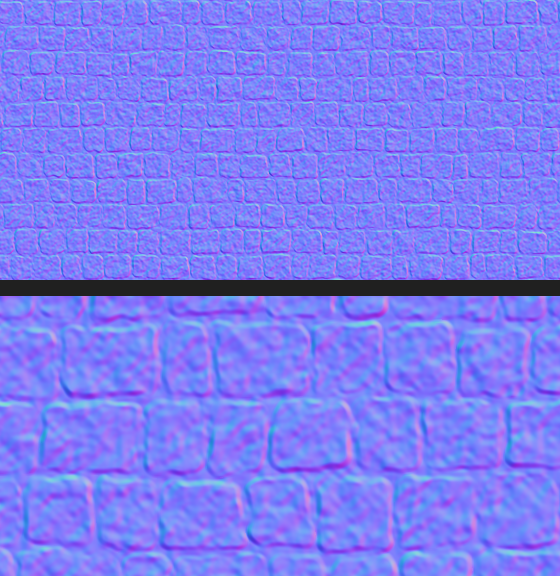
Top: the whole. Bottom: its middle third, enlarged.
A WebGL 1 fragment shader for this texture map:

```glsl
precision highp float;

uniform vec2 u_resolution;

const vec2 GRID = vec2(22.0, 11.0); // stones across, rows down
const float TAU = 6.2831853;

float hash(vec2 p) {
  vec3 q = fract(vec3(p.xyx) * 0.1031);
  q += dot(q, q.yzx + 33.33);
  return fract((q.x + q.y) * q.z);
}

// Value noise whose lattice wraps every 110 cells
float noise(vec2 p) {
  vec2 i = floor(p);
  vec2 f = fract(p);
  f = f * f * (3.0 - 2.0 * f);
  vec2 a = mod(i, 110.0);
  vec2 b = mod(i + 1.0, 110.0);
  return mix(mix(hash(a), hash(vec2(b.x, a.y)), f.x),
             mix(hash(vec2(a.x, b.y)), hash(b), f.x), f.y);
}

// Rough split stone with slanted ridges
float stoneRelief(vec2 p) {
  vec2 slanted = vec2(p.x + p.y, 1.5 * (p.y - p.x));
  float sum = 0.026 * noise(slanted * 1.7);
  sum += 0.032 * noise(p * 4.3 + 17.0);
  sum += 0.026 * noise(slanted * 4.8 + 41.0);
  sum += 0.019 * noise(p * 11.0 + 5.0);
  return sum;
}

float roundedBox(vec2 p, vec2 halfSize, float radius) {
  vec2 q = abs(p) - halfSize + radius;
  return length(max(q, 0.0)) + min(max(q.x, q.y), 0.0) - radius;
}

float pavingHeight(vec2 p) {
  float gravel = 0.028 * noise(p * 10.0);

  // Slightly wavy courses
  vec2 turn = TAU * p / GRID;
  p.y += 0.03 * sin(3.0 * turn.x + 2.0 * turn.y)
       + 0.02 * sin(8.0 * turn.x - 3.0 * turn.y);
  float row = floor(p.y);
  float rowId = mod(row, GRID.y);
  float y = p.y - row - 0.5;
  float x = p.x + 7.0 * hash(vec2(rowId, 91.0));

  // Nearest uneven, leaning joints on either side
  float column = floor(x);
  float left = column - 9.0;
  float right = column + 9.0;
  float stoneColumn = column;
  for (int k = -1; k <= 2; k++) {
    float c = column + float(k);
    vec2 id = vec2(mod(c, GRID.x), rowId);
    float joint = c + 0.46 * (hash(id + 3.0) - 0.5)
                + 0.16 * y * (hash(id + 57.0) - 0.5);
    if (joint <= x) {
      left = joint;
      stoneColumn = c;
    } else {
      right = min(right, joint);
    }
  }

  // Stone outline, with worn edges
  vec2 id = vec2(mod(stoneColumn, GRID.x), rowId);
  vec2 random = vec2(hash(id + 11.0), hash(id + 29.0));
  vec2 local = vec2(x - 0.5 * (left + right), y);
  vec2 grainPos = local + 20.0 + 30.0 * random;
  vec2 halfSize = vec2(0.5 * (right - left) - 0.015, 0.49 - 0.02 * random.x);
  float d = roundedBox(local - vec2(0.0, 0.02 * (random.y - 0.5)),
                       halfSize, 0.13 + 0.1 * random.y);
  d += 0.07 * (noise(grainPos * 5.0) - 0.5);

  // Raised face, worn low along parts of the rim
  float rise = 0.016 + 0.016 * random.x + 0.024 * (noise(grainPos * 2.3 + 63.0) - 0.5);
  float face = rise + stoneRelief(grainPos) - 0.051;
  float body = smoothstep(-0.01, 0.08, -d);
  return mix(gravel - 0.014, face, body);
}

void main() {
  vec2 p = gl_FragCoord.xy / u_resolution * GRID;

  // Slope to tangent-space normal, green upward
  vec2 e = vec2(0.022, 0.0);
  vec2 slope = vec2(pavingHeight(p + e.xy) - pavingHeight(p - e.xy),
                    pavingHeight(p + e.yx) - pavingHeight(p - e.yx)) / (2.0 * e.x);
  vec3 normal = normalize(vec3(-slope, 1.0));
  gl_FragColor = vec4(normal * 0.5 + vec3(0.5, 0.5, 0.49), 1.0);
}
```
